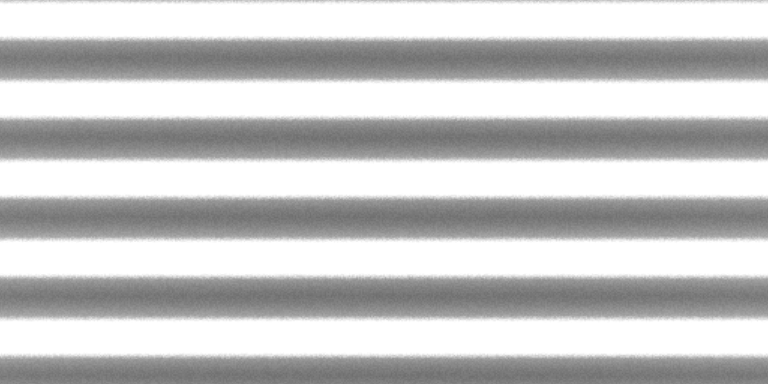
Reproduce this pattern procedurally as a Shadertoy shader.

```glsl
// Soft horizontal grey bands on white, repeated down the canvas.
// Each band is a shaded profile of the distance to its centre, with
// feathered edges, fine grain and slightly lighter ends.

#define BANDS 4.842        // repeats over the canvas height
#define PHASE 0.088        // centre of the lowest band, in repeats
#define CORE_GREY 0.458    // darkest tone
#define SHADE_GAIN 1.45    // lightening away from the core
#define CORE_SHIFT 0.018   // core sits a little above the band centre
#define EDGE_INNER 0.215   // feather start, in repeats from the centre
#define EDGE_OUTER 0.312   // feather end
#define GRAIN_SCALE 256.0  // grain cells over the canvas height
#define GRAIN_TONE 0.055   // grain in the grey
#define GRAIN_EDGE 0.022   // grain in the band outline
#define END_LIGHT 0.025    // lightening at the left and right ends

float hash(vec2 p) {
    vec3 q = fract(vec3(p.xyx) * 0.1031);
    q += dot(q, q.yzx + 33.33);
    return fract((q.x + q.y) * q.z);
}

float valueNoise(vec2 p) {
    vec2 cell = floor(p);
    vec2 f = fract(p);
    f = f * f * (3.0 - 2.0 * f);
    float low = mix(hash(cell), hash(cell + vec2(1.0, 0.0)), f.x);
    float high = mix(hash(cell + vec2(0.0, 1.0)), hash(cell + 1.0), f.x);
    return mix(low, high, f.y);
}

void mainImage(out vec4 fragColor, in vec2 fragCoord) {
    vec2 uv = fragCoord / iResolution.xy;
    vec2 grainPos = fragCoord / iResolution.y * GRAIN_SCALE;
    float grain = valueNoise(grainPos) - 0.5;
    float edgeGrain = valueNoise(grainPos + 731.0) - 0.5;

    // Signed offset from the nearest band centre, in repeats
    float offset = fract(uv.y * BANDS - PHASE + 0.5) - 0.5;

    // Shading inside the band
    float side = 2.0 * uv.x - 1.0;
    float grey = CORE_GREY + SHADE_GAIN * pow(abs(offset - CORE_SHIFT), 1.5);
    grey += END_LIGHT * side * side + GRAIN_TONE * grain;

    // Feathered outline, never narrower than a pixel
    float pixel = BANDS / iResolution.y;
    float distanceOut = abs(offset) + GRAIN_EDGE * edgeGrain;
    float paper = smoothstep(EDGE_INNER, max(EDGE_OUTER, EDGE_INNER + pixel), distanceOut);

    fragColor = vec4(vec3(clamp(mix(grey, 1.0, paper), 0.0, 1.0)), 1.0);
}
```
